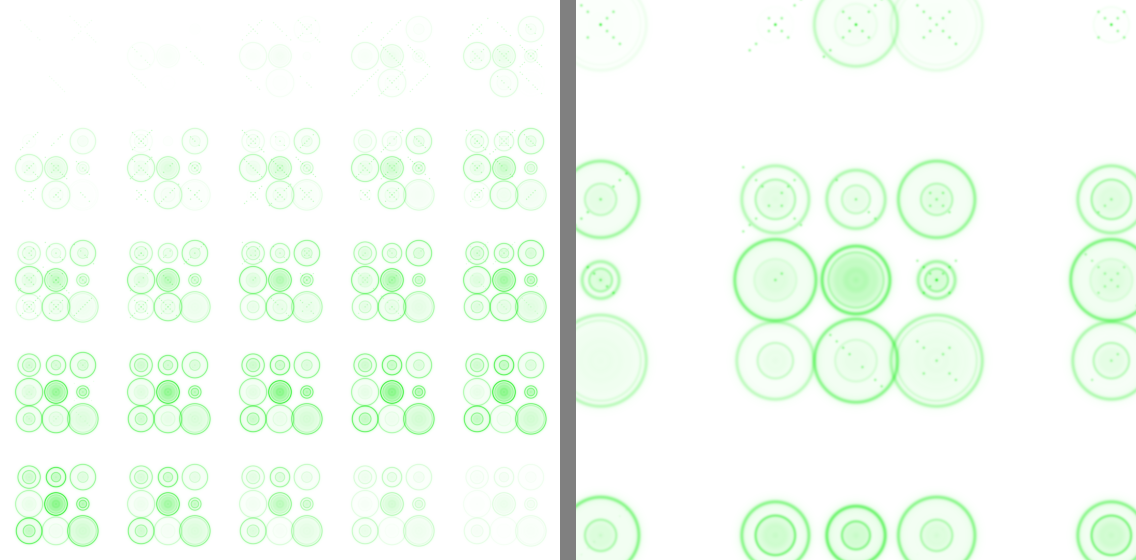
Left, the full canvas; right, a detail of the centre.
Reproduce this pattern procedurally as a Shadertoy shader.

```glsl
// A sheet of 5 x 5 stages: nine green ring discs per stage grow in, darken and fade out.

#define STAGES 5.0          // stages across and down
#define SPACING 0.24        // distance between disc centres, in stage widths
#define RING_WIDTH 0.0045   // spread of a ring line
#define HALO 0.14           // glow relative to the ring
#define BODY 0.17           // disc fill relative to the ring
#define DENSITY 0.86        // overall strength of the ink
#define DOT_GAP 0.027       // spacing along the dotted diagonals
#define DOT_SIZE 0.0034
#define DOT_INK 0.30
#define FADE_START 20.0     // stage at which all discs begin to fade
#define FADE_RATE 0.21
#define INK vec3(0.0, 0.93, 0.0)

// radius, inner ring ratio, inner ring ink, core ink (rows from the top)
const vec4 SHAPE[9] = vec4[9](
    vec4(0.100, 0.59, 0.42, 0.19), vec4(0.087, 0.48, 0.42, 0.20), vec4(0.114, 0.41, 0.24, 0.12),
    vec4(0.121, 0.52, 0.07, 0.09), vec4(0.101, 0.82, 0.26, 0.46), vec4(0.055, 0.62, 0.46, 0.30),
    vec4(0.115, 0.46, 0.44, 0.20), vec4(0.124, 0.50, 0.12, 0.05), vec4(0.136, 0.88, 0.22, 0.13));

// first stage, full stage, outer ring ink, ink kept when old
const vec4 GROWTH[9] = vec4[9](
    vec4(5.0, 17.0, 0.42, 0.9), vec4(6.0, 19.0, 0.58, 1.0), vec4(1.5, 14.0, 0.42, 0.85),
    vec4(0.3, 12.0, 0.42, 0.65), vec4(0.3, 17.0, 0.66, 1.0), vec4(2.0, 17.0, 0.46, 1.0),
    vec4(8.0, 18.0, 0.54, 1.0), vec4(1.0, 14.0, 0.46, 0.5), vec4(4.5, 18.0, 0.48, 1.0));

float hash(vec2 p) {
    vec3 q = fract(vec3(p.xyx) * 0.1031);
    q += dot(q, q.yzx + 33.33);
    return fract((q.x + q.y) * q.z);
}

// Soft line that keeps its total ink when it is thinner than a pixel
float softLine(float d, float width, float pixel) {
    float w = max(width, 0.5 * pixel);
    return exp(-0.5 * d * d / (w * w)) * width / w;
}

float discInk(float d, vec4 shape, vec4 growth, float stage, float pixel) {
    float radius = shape.x;
    float innerRadius = radius * shape.y;
    float span = growth.y - growth.x;
    float outerGrow = clamp((stage - growth.x) / span, 0.0, 1.0);
    float innerGrow = clamp((stage - growth.x + 2.0) / (span + 2.0), 0.0, 1.0);
    innerGrow = pow(innerGrow, 1.5) * step(1.0, stage);
    float age = mix(1.0, growth.w, smoothstep(14.0, 20.0, stage));

    // Outer ring with glow and pale fill
    float q = d / radius;
    float edge = max(0.7 * pixel, 0.005);
    float inside = 1.0 - smoothstep(-edge, edge, d - radius);
    float outer = softLine(d - radius, RING_WIDTH, pixel)
                + HALO * softLine(d - radius, 3.0 * RING_WIDTH, pixel)
                + BODY * inside * (1.0 - 0.4 * q * q);

    // Inner ring and denser core with faint concentric waves
    float k = d / innerRadius;
    float core = 1.0 - smoothstep(-edge, edge, d - innerRadius);
    float waves = 0.92 + 0.08 * cos(d * 210.0);
    float inner = shape.z * softLine(d - innerRadius, 0.8 * RING_WIDTH, pixel)
                + shape.w * core * waves * (1.0 - 0.6 * min(k * k, 1.0));

    return (growth.z * outer * outerGrow + inner * innerGrow) * age;
}

// Two dotted diagonals through a disc centre, with random reach and gaps
float dottedDiagonals(vec2 p, vec2 seed, float stage, float pixel) {
    vec2 diagonal = vec2(p.x + p.y, p.x - p.y) * 0.70711;
    float threshold = mix(0.8, 0.35, min(stage / 7.0, 1.0));
    float dotWidth = max(DOT_SIZE, 0.4 * pixel);
    float ink = 0.0;
    for (int i = 0; i < 2; i++) {
        vec2 lineSeed = seed + vec2(17.0, 5.0) * float(i);
        float chance = hash(lineSeed);
        float reach = 0.03 + 0.14 * chance * chance;
        float id = floor(diagonal.x / DOT_GAP + 0.5);
        float center = id * DOT_GAP;
        float d = length(vec2(diagonal.x - center, diagonal.y));
        float shown = step(threshold, chance) * step(abs(center), reach);
        shown *= step(0.25, hash(lineSeed + vec2(id, 71.0)));
        ink += shown * softLine(d, dotWidth, pixel) * DOT_SIZE / dotWidth;
        diagonal = diagonal.yx;
    }
    float early = mix(0.3, 1.0, min(stage / 6.0, 1.0));
    return DOT_INK * ink * early * (1.0 - smoothstep(10.0, 18.0, stage));
}

void mainImage(out vec4 fragColor, in vec2 fragCoord) {
    // Stages read from the upper left, row by row
    vec2 uv = fragCoord / iResolution.xy;
    uv.y = 1.0 - uv.y;
    vec2 cell = floor(uv * STAGES);
    vec2 p = fract(uv * STAGES) - 0.5;
    float stage = cell.x + STAGES * cell.y;
    float pixel = STAGES / min(iResolution.x, iResolution.y);
    float fade = DENSITY * (1.0 - FADE_RATE * max(stage - FADE_START, 0.0));

    // Overlapping discs absorb light in turn
    float light = 1.0;
    for (int i = 0; i < 9; i++) {
        vec2 slot = vec2(float(i % 3), float(i / 3));
        vec2 q = p - SPACING * (slot - 1.0);
        float ink = discInk(length(q), SHAPE[i], GROWTH[i], stage, pixel);
        ink += dottedDiagonals(q, cell * 3.0 + slot + 2.0, stage, pixel);
        light *= 1.0 - clamp(ink * fade, 0.0, 1.0);
    }
    fragColor = vec4(mix(INK, vec3(1.0), light), 1.0);
}
```
